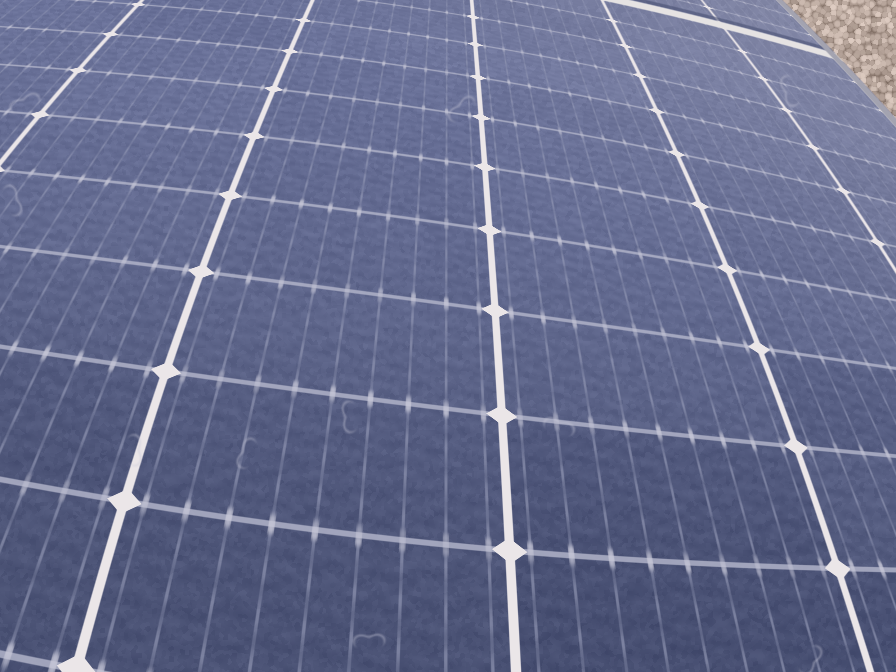
A WebGL 2 fragment shader for this texture:

```glsl
#version 300 es
precision highp float;
// Draws a solar panel in tilted perspective: half-cells, busbars, frame and gravel beyond.
uniform vec2 u_resolution;
out vec4 fragColor;

const vec3 CELL_NEAR = vec3(0.285, 0.315, 0.450);
const vec3 CELL_FAR = vec3(0.420, 0.450, 0.605);
const vec3 GLARE = vec3(0.600, 0.605, 0.690);
const vec3 BUSBAR = vec3(0.580, 0.600, 0.710);
const vec3 ROW_GAP = vec3(0.690, 0.700, 0.785);
const vec3 COLUMN_GAP = vec3(0.920, 0.900, 0.910);
const vec3 SOLDER = vec3(0.790, 0.790, 0.850);
const vec3 FRAME = vec3(0.900, 0.890, 0.890);
const vec3 FRAME_SIDE = vec3(0.640, 0.640, 0.690);
const vec3 GRAVEL = vec3(0.760, 0.690, 0.650);
const float BUSBARS = 9.0;
const float LENS_BEND = 0.064;

float hash(vec2 p) {
  vec3 h = fract(vec3(p.xyx) * 0.1031);
  h += dot(h, h.yzx + 33.33);
  return fract((h.x + h.y) * h.z);
}

// Distance to the nearest jittered point, with that point's random value.
vec2 cellular(vec2 p) {
  vec2 base = floor(p);
  vec2 nearest = vec2(9.0, 0.0);
  for (int j = -1; j <= 1; j++) {
    for (int i = -1; i <= 1; i++) {
      vec2 id = base + vec2(i, j);
      vec2 site = id + vec2(hash(id), hash(id + 37.0));
      float d = distance(p, site);
      if (d < nearest.x) nearest = vec2(d, hash(id + 71.0));
    }
  }
  return nearest;
}

// Soft coverage of a stripe, given the distance from its centre.
float stripe(float d, float halfWidth, float blur) {
  return 1.0 - smoothstep(halfWidth - blur, halfWidth + blur, abs(d));
}

float signedToNearest(float x) {
  return fract(x + 0.5) - 0.5;
}

// Lens bend, then the inverse perspective: x counts columns, y counts rows.
vec2 panelCoords(vec2 p) {
  mat3 perspective = mat3(1.172, -0.155, 0.0505,
                          -0.0003, 0.3793, 0.1708,
                          0.189, -0.657, 1.0);
  vec3 h = inverse(perspective) * vec3(p * (1.0 + LENS_BEND * dot(p, p)), 1.0);
  return h.xy / h.z;
}

// Layered wavy bands in the coating, faded where they get too fine.
float ripples(vec2 uv, float blur) {
  float bend = 1.1 * sin(uv.x * 56.0 + 2.0 * sin(uv.y * 5.0)) + 1.4 * sin(uv.x * 11.0 + uv.y * 3.0);
  float wave = sin(uv.y * 36.0 + bend) + 0.5 * sin(uv.y * 61.0 - bend + uv.x * 17.0);
  return wave * (1.0 - smoothstep(0.01, 0.06, blur));
}

// Sparse curled fibres lying on the glass.
float lint(vec2 p, float blur) {
  vec2 id = floor(p);
  vec2 q = fract(p) - 0.3 - 0.4 * vec2(hash(id + 5.0), hash(id + 9.0));
  float angle = atan(q.y, q.x) + 6.28 * hash(id);
  float arc = stripe(length(q) - 0.12 - 0.03 * sin(angle * 3.0), 0.012, blur);
  return arc * smoothstep(-0.2, 0.5, sin(angle)) * step(0.8, hash(id + 13.0));
}

vec3 panel(vec2 uv, vec2 p, vec2 blur) {
  float depth = smoothstep(-1.1, 1.0, p.y + 0.12 * p.x);
  vec3 color = mix(CELL_NEAR, CELL_FAR, depth);
  color = mix(color, GLARE, 0.6 * smoothstep(0.5, 2.1, p.y + 0.65 * p.x));
  color += 0.012 * ripples(uv, blur.y);
  color += 0.025 * (hash(floor(uv)) - 0.5);
  color += 0.035 * (cellular(p * 75.0).y - 0.5);

  vec2 gap = vec2(signedToNearest(uv.x), signedToNearest(uv.y));
  float bar = signedToNearest(uv.x * BUSBARS - 0.5) / BUSBARS;
  float wear = 0.75 + 0.25 * sin(uv.y * 23.0 + 7.0 * floor(uv.x * BUSBARS));

  // Busbars, row gaps, solder tabs, column gaps and clipped corners.
  color = mix(color, BUSBAR, 0.65 * wear * stripe(bar, 0.004, blur.x));
  color = mix(color, ROW_GAP, 0.85 * stripe(gap.y, 0.019, blur.y));
  float tab = stripe(bar, 0.008, blur.x) * stripe(gap.y, 0.065, blur.y + 0.025);
  color = mix(color, SOLDER, 0.75 * wear * tab);
  color = mix(color, COLUMN_GAP, stripe(gap.x, 0.0125, blur.x));
  float corner = abs(gap.x) / 0.047 + abs(gap.y) / 0.085;
  color = mix(color, COLUMN_GAP, stripe(corner, 1.0, blur.x / 0.047));
  return mix(color, SOLDER, 0.35 * lint(p * 3.0 + 0.4, 0.015));
}

vec3 gravel(vec2 p) {
  vec2 stone = cellular(p * 62.0);
  return GRAVEL + 0.22 * (stone.y - 0.5) - 0.16 * smoothstep(0.35, 0.9, stone.x);
}

void main() {
  vec2 p = (2.0 * gl_FragCoord.xy - u_resolution) / u_resolution.y;
  vec2 uv = panelCoords(p);
  vec2 blur = 0.75 * fwidth(uv);
  vec3 color = panel(uv, p, blur);

  // Top rail, the seam behind it, and the side rail.
  color = mix(color, CELL_NEAR, 0.6 * stripe(uv.y - 10.42, 0.10, blur.y));
  color = mix(color, FRAME, stripe(uv.y - 10.12, 0.18, blur.y));
  color = mix(color, FRAME_SIDE, stripe(uv.x - 3.03, 0.045, blur.x));
  color = mix(color, gravel(p), smoothstep(-blur.x, blur.x, uv.x - 3.08));
  fragColor = vec4(color, 1.0);
}
```
